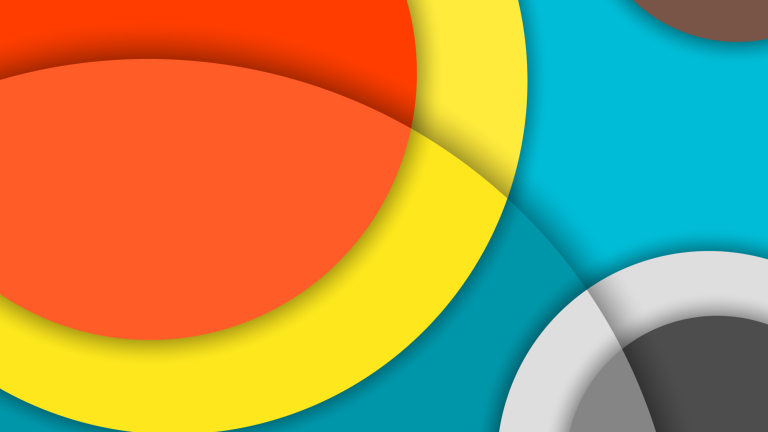
Write a Shadertoy shader that draws this background.

```glsl
// Layered paper discs with soft shadows, crossed by one large tinted disc.

const vec3 RED_ORANGE  = vec3(1.000, 0.240, 0.000);
const vec3 SOFT_ORANGE = vec3(1.000, 0.360, 0.157);
const vec3 PALE_YELLOW = vec3(1.000, 0.922, 0.235);
const vec3 PURE_YELLOW = vec3(0.996, 0.910, 0.115);
const vec3 CYAN        = vec3(0.000, 0.737, 0.840);
const vec3 TEAL        = vec3(0.000, 0.588, 0.665);
const vec3 LIGHT_GREY  = vec3(0.870);
const vec3 MID_GREY    = vec3(0.522);
const vec3 DARK_GREY   = vec3(0.302);
const vec3 BROWN       = vec3(0.475, 0.333, 0.282);

// Signed distance to a disc stored as (centre.xy, radius).
float discDistance(vec2 p, vec3 disc) {
    return length(p - disc.xy) - disc.z;
}

// Share of a pixel that lies inside an edge.
float coverage(float dist, float pixel) {
    return 1.0 - smoothstep(-0.75 * pixel, 0.75 * pixel, dist);
}

// Brightness left beside an edge that casts a blurred shadow.
float shade(float dist, float strength, float blur) {
    return 1.0 - strength * (1.0 - smoothstep(-blur, blur, dist));
}

// Lay a disc and its shadow over the colour beneath.
vec3 layDisc(vec3 base, vec3 paint, float dist, float strength, float blur, float pixel) {
    return mix(base * shade(dist, strength, blur), paint, coverage(dist, pixel));
}

void mainImage(out vec4 fragColor, in vec2 fragCoord) {
    // Canvas height is one unit.
    float pixel = 1.0 / iResolution.y;
    vec2 p = fragCoord * pixel;

    // The large disc swaps the palette inside its rim.
    float sweep = discDistance(p, vec3(0.3426, -0.369, 1.2326));
    float inside = coverage(sweep, pixel);

    vec3 ground = mix(CYAN, TEAL, inside);
    vec3 ring   = mix(PALE_YELLOW, PURE_YELLOW, inside);
    vec3 core   = mix(RED_ORANGE, SOFT_ORANGE, inside);
    vec3 hub    = mix(DARK_GREY, MID_GREY, inside);

    // Yellow and orange pair at the upper left.
    vec3 color = ground;
    color = layDisc(color, ring, discDistance(p, vec3(0.403, 0.8125, 0.818)), 0.55, 0.050, pixel);
    color = layDisc(color, core, discDistance(p, vec3(0.347, 0.831, 0.618)), 0.60, 0.065, pixel);

    // Grey pair at the lower right, brown disc at the upper right.
    color = layDisc(color, LIGHT_GREY, discDistance(p, vec3(1.641, -0.072, 0.491)), 0.65, 0.055, pixel);
    color = layDisc(color, hub, discDistance(p, vec3(1.660, -0.083, 0.352)), 0.65, 0.055, pixel);
    color = layDisc(color, BROWN, discDistance(p, vec3(1.706, 1.250, 0.347)), 0.65, 0.055, pixel);

    // Shadow of the large disc, only outside its rim.
    color *= mix(shade(sweep, 0.68, 0.095), 1.0, inside);

    fragColor = vec4(color, 1.0);
}
```
